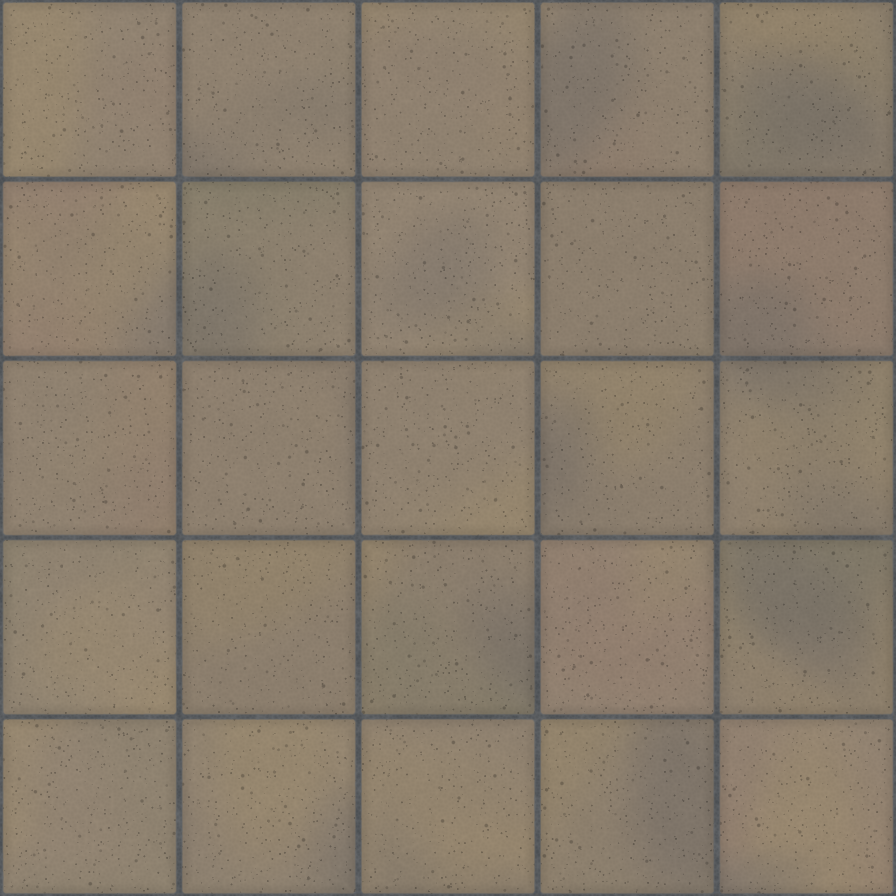
This texture is drawn by a three.js fragment shader. Its source:

```glsl
varying vec2 vUv;

const float TILES = 5.0;
const float TAU = 6.2831853;
const vec2 GROUT_HALF = vec2(0.0175, 0.0145);
const vec3 CLAY = vec3(0.557, 0.503, 0.435);
const vec3 OLIVE = vec3(0.515, 0.487, 0.412);
const vec3 ROSE = vec3(0.558, 0.485, 0.425);
const vec3 GOLD = vec3(0.590, 0.527, 0.425);
const vec3 SMOKE = vec3(0.465, 0.435, 0.405);
const vec3 GROUT_DARK = vec3(0.295, 0.310, 0.325);
const vec3 GROUT_LIGHT = vec3(0.390, 0.400, 0.410);

float hash(vec2 p, float seed) {
  return fract(sin(dot(p, vec2(127.1, 311.7)) + seed * 74.7) * 4375.85);
}

// Wrapping cellular noise: distance to the nearest point, and its random value
vec2 cellular(vec2 uv, float cells, float seed) {
  vec2 p = uv * cells;
  vec2 base = floor(p);
  vec2 nearest = vec2(8.0, 0.0);
  for (int y = -1; y <= 1; y++) {
    for (int x = -1; x <= 1; x++) {
      vec2 cell = base + vec2(float(x), float(y));
      vec2 id = mod(cell, cells);
      vec2 point = cell + vec2(hash(id, seed), hash(id, seed + 1.0));
      float d = length(p - point);
      if (d < nearest.x) nearest = vec2(d, hash(id, seed + 2.0));
    }
  }
  return nearest;
}

// Soft cloud inside one tile, from sines in random directions
float stain(vec2 p, vec2 id, float seed) {
  float sum = 0.0;
  float amp = 0.55;
  float freq = 2.2;
  for (int i = 0; i < 3; i++) {
    float s = seed + float(i) * 3.0;
    float angle = TAU * hash(id, s);
    vec2 dir = vec2(cos(angle), sin(angle));
    sum += amp * sin(dot(p, dir) * freq + TAU * hash(id, s + 1.0));
    amp *= 0.55;
    freq *= 1.8;
  }
  return sum;
}

// Whole-number frequencies keep this continuous across the canvas edges
float waves(vec2 uv) {
  vec2 a = TAU * uv;
  return 0.4 * sin(7.0 * a.x + 11.0 * a.y + 2.0 * sin(5.0 * a.x))
       + 0.35 * sin(23.0 * a.x - 17.0 * a.y + 2.0 * sin(13.0 * a.y))
       + 0.25 * sin(41.0 * a.x + 47.0 * a.y);
}

float roundedBox(vec2 p, vec2 halfSize, float radius) {
  vec2 q = abs(p) - halfSize + radius;
  return length(max(q, 0.0)) + min(max(q.x, q.y), 0.0) - radius;
}

// Dark pits of varied size; density is the share of cells that hold one
float specks(vec2 uv, float cells, float density, float seed) {
  vec2 c = cellular(uv, cells, seed);
  float strength = max(0.0, 1.0 - c.y / density);
  float radius = mix(0.14, 0.25, strength);
  float dot0 = 1.0 - smoothstep(radius * 0.35, radius, c.x);
  return dot0 * step(c.y, density) * mix(0.35, 1.0, strength);
}

vec3 tileColor(vec2 p, vec2 id) {
  float hue = hash(id, 2.0) * 1.1 - 0.55 + 0.4 * stain(p, id, 5.0);
  vec3 color = mix(CLAY, OLIVE, smoothstep(0.1, 0.9, -hue));
  color = mix(color, ROSE, smoothstep(0.1, 0.9, hue));
  color = mix(color, GOLD, 0.75 * smoothstep(0.0, 0.9, stain(p, id, 21.0)));
  color = mix(color, SMOKE, 0.6 * smoothstep(0.2, 1.0, stain(p, id, 37.0)));
  return color * (0.98 + 0.05 * hash(id, 51.0));
}

vec3 groutColor(vec2 uv, float depth, float grain) {
  float wear = 0.45 + 0.3 * waves(uv) + 0.7 * grain;
  float rim = 1.0 - smoothstep(0.0, 0.012, depth);
  return mix(GROUT_DARK, GROUT_LIGHT, clamp(wear + 0.25 * rim, 0.0, 1.0));
}

void main() {
  vec2 grid = vUv * TILES;
  vec2 id = mod(floor(grid), TILES);
  vec2 p = fract(grid) - 0.5;
  float grain = cellular(vUv, 240.0, 3.0).x - 0.45;

  // Glazed clay with darker borders, grain and pits
  float edge = roundedBox(p, 0.5 - GROUT_HALF, 0.018);
  vec3 tile = tileColor(p, id);
  tile *= 1.0 - 0.07 * smoothstep(-0.07, 0.0, edge);
  tile *= 1.0 + 0.05 * grain + 0.012 * waves(vUv);
  float pits = specks(vUv, 150.0, 0.40, 7.0);
  pits = max(pits, 0.9 * specks(vUv, 85.0, 0.16, 13.0));
  tile *= 1.0 - 0.26 * pits;

  // Recessed joints with slightly uneven borders
  float border = edge + 0.003 * grain + 0.001 * waves(vUv);
  vec3 grout = groutColor(vUv, edge, grain);
  vec3 color = mix(tile, grout, smoothstep(-0.006, 0.006, border));
  gl_FragColor = vec4(color, 1.0);
}
```
